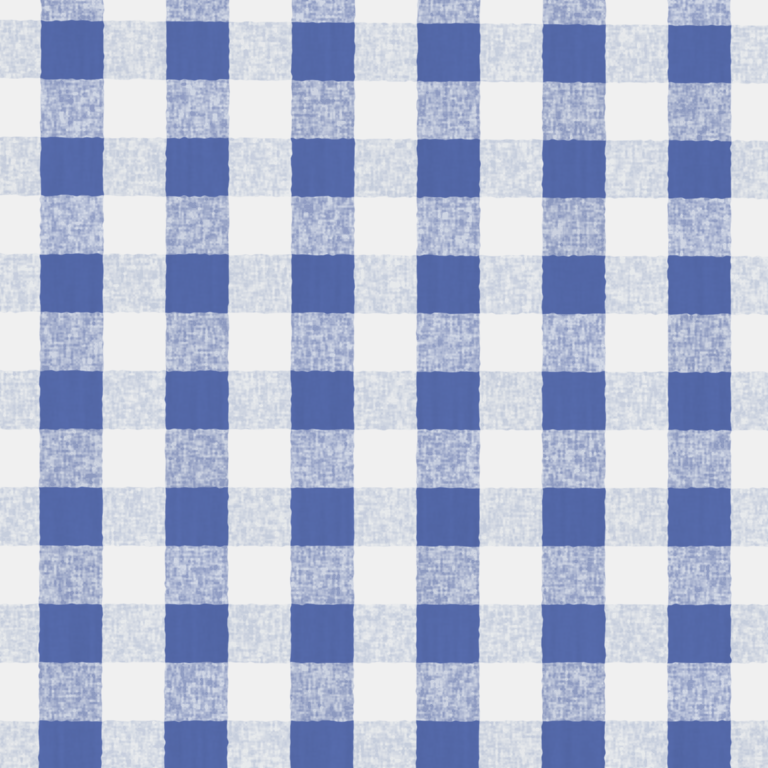
Write a three.js fragment shader that draws this pattern.

```glsl
varying vec2 vUv;

#define PERIOD vec2(0.1638, 0.1521)
#define START vec2(0.1325, 0.0612)
#define BLUE vec3(0.325, 0.405, 0.655)
#define WHITE vec3(0.94, 0.94, 0.94)
#define COLUMN_DARK vec3(0.56, 0.61, 0.76)
#define COLUMN_PALE vec3(0.81, 0.835, 0.89)
#define ROW_DARK vec3(0.775, 0.805, 0.865)
#define ROW_PALE vec3(0.905, 0.915, 0.925)
#define RAGGED 0.0024
#define SOFT 0.0014
#define CONTRAST 2.1

float hash(vec2 p) {
  vec3 q = fract(vec3(p.xyx) * 0.1031);
  q += dot(q, q.yzx + 33.33);
  return fract((q.x + q.y) * q.z);
}

float noise(vec2 p) {
  vec2 cell = floor(p);
  vec2 f = fract(p);
  f = f * f * (3.0 - 2.0 * f);
  float low = mix(hash(cell), hash(cell + vec2(1.0, 0.0)), f.x);
  float high = mix(hash(cell + vec2(0.0, 1.0)), hash(cell + vec2(1.0)), f.x);
  return mix(low, high, f.y);
}

// Slubby linen: short crossing threads plus fine grain
float linen(vec2 p) {
  float warp = noise(p * vec2(320.0, 100.0));
  float weft = noise(p.yx * vec2(320.0, 100.0) + 57.0);
  float grain = noise(p * 390.0 + 19.0);
  float threads = 0.4 * warp + 0.35 * weft + 0.25 * grain;
  return clamp((threads - 0.5) * CONTRAST + 0.5, 0.0, 1.0);
}

// Stripe coverage on both axes: half of each period is filled
vec2 stripes(vec2 p, vec2 blur) {
  vec2 fromCentre = abs(fract((p - START) / PERIOD + 0.25) - 0.5);
  vec2 inside = (fromCentre - 0.25) * PERIOD;
  return smoothstep(-blur, blur, inside);
}

void main() {
  // Slight skew of the cloth
  vec2 cloth = vUv;
  cloth.x -= 0.003 * (1.0 - vUv.x) * vUv.y;
  cloth.y += 0.008 * vUv.x * vUv.y * vUv.y;

  // Ragged stripe edges
  vec2 wobble = vec2(noise(vUv * vec2(12.0, 150.0)),
                     noise(vUv * vec2(150.0, 12.0) + 31.0)) - 0.5;
  vec2 band = stripes(cloth + RAGGED * wobble, max(fwidth(vUv), vec2(SOFT)));

  // Tone shifts a little from square to square
  vec2 square = floor((cloth - START) / PERIOD * 2.0);
  float tone = 0.02 * (hash(square + 40.0) - 0.5);

  // Woven half tones and the faintly streaked solid
  float weave = linen(vUv);
  vec3 columnTint = mix(COLUMN_DARK, COLUMN_PALE, weave) + tone;
  vec3 rowTint = mix(ROW_DARK, ROW_PALE, weave) + 0.5 * tone;
  float streak = noise(vUv * vec2(150.0, 7.0)) - 0.5;
  vec3 solid = BLUE * (1.0 + 0.04 * streak + 0.02 * (weave - 0.5)) + 0.5 * tone;

  vec3 color = mix(mix(WHITE, rowTint, band.y),
                   mix(columnTint, solid, band.y), band.x);
  gl_FragColor = vec4(color, 1.0);
}
```
